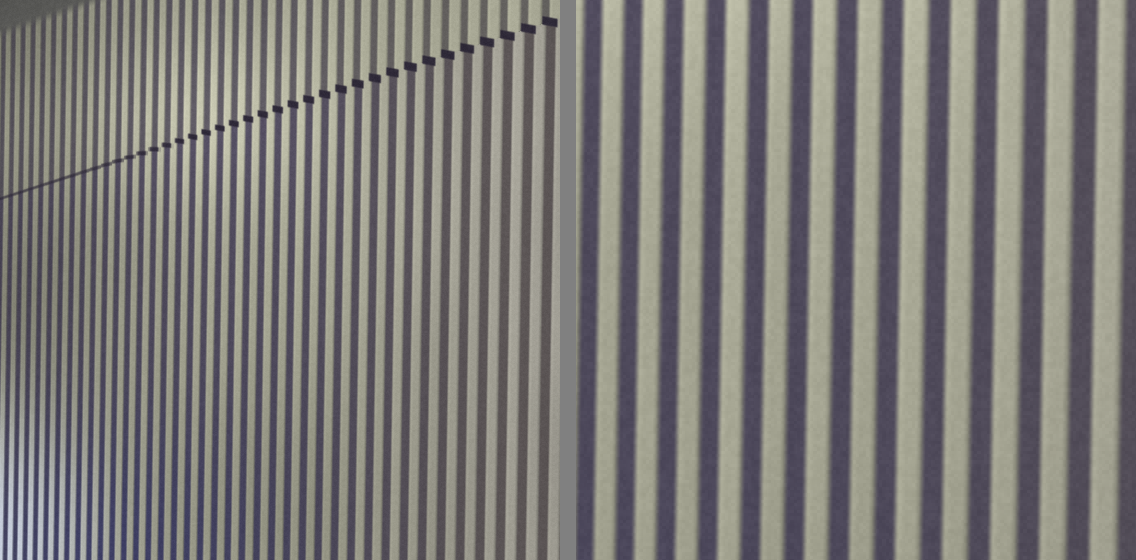
Left, the full canvas; right, a detail of the centre.
This texture is drawn by a Shadertoy shader. Its source:

```glsl
// Ribbed metal wall in perspective: upright grooves, a stepped slanted seam, soft uneven light.

#define RIB_COUNT 58.67      // rib density at the left edge
#define PERSPECTIVE 0.52     // how quickly ribs widen to the right
#define LEAN 0.016           // sideways drift of ribs with height
#define GROOVE_HALF 0.22     // half groove width, in rib periods
#define SEAM_LEFT 0.645      // seam height at the left edge
#define SEAM_SLOPE 0.322
#define SOFTNESS 0.0022      // edge blur in canvas units
#define GRAIN 0.022

const vec3 FACE_WARM   = vec3(0.66, 0.66, 0.585);
const vec3 FACE_GREY   = vec3(0.64, 0.63, 0.59);
const vec3 FACE_COOL   = vec3(0.78, 0.81, 0.87);
const vec3 GROOVE_VIOLET = vec3(0.31, 0.29, 0.36);
const vec3 GROOVE_BROWN  = vec3(0.36, 0.335, 0.335);
const vec3 GROOVE_BLUE   = vec3(0.23, 0.24, 0.42);
const vec3 GROOVE_UPPER  = vec3(0.39, 0.38, 0.37);
const vec3 SEAM_DARK   = vec3(0.17, 0.15, 0.21);
const vec3 CEILING     = vec3(0.35, 0.35, 0.34);

float hash(vec2 p) {
    vec3 q = fract(vec3(p.xyx) * 0.1031);
    q += dot(q, q.yzx + 33.33);
    return fract((q.x + q.y) * q.z);
}

float valueNoise(vec2 p) {
    vec2 i = floor(p), f = fract(p);
    f = f * f * (3.0 - 2.0 * f);
    return mix(mix(hash(i), hash(i + vec2(1, 0)), f.x),
               mix(hash(i + vec2(0, 1)), hash(i + vec2(1, 1)), f.x), f.y);
}

// Soft elliptical pool of light
float glow(vec2 p, vec2 centre, vec2 radius) {
    vec2 q = (p - centre) / radius;
    return exp(-dot(q, q));
}

// One inside |x| < halfWidth, with blurred edges
float band(float x, float halfWidth, float blur) {
    return 1.0 - smoothstep(halfWidth - blur, halfWidth + blur, abs(x));
}

void mainImage(out vec4 fragColor, in vec2 fragCoord) {
    vec2 uv = fragCoord / iResolution.xy;
    float pixel = 1.0 / iResolution.y;
    float blur = max(SOFTNESS, 0.8 * pixel);

    // Rib coordinate: grooves are centred on whole numbers
    float across = uv.x - LEAN * (uv.y - 0.5);
    float depth = 1.0 + PERSPECTIVE * across;
    float rib = RIB_COUNT * across / depth;
    float period = depth * depth / RIB_COUNT;
    float ribBlur = blur / period;

    // The upper panel slips sideways towards the right
    float seamDistance = uv.y - SEAM_LEFT - SEAM_SLOPE * uv.x;
    float upper = smoothstep(-blur, blur, seamDistance);
    float nearSide = smoothstep(0.3, 1.0, uv.x);
    float panelRib = rib + 0.25 * nearSide * step(0.0, seamDistance);
    float t = panelRib - round(panelRib);

    // Groove with a crisp right edge and a shaded left flank
    float halfWidth = GROOVE_HALF - 0.05 * nearSide * upper;
    float groove = band(t, halfWidth, ribBlur);
    float flank = smoothstep(-halfWidth - 0.16, -halfWidth, t) * step(t, 0.0);
    float lip = band(t - halfWidth - 0.09, 0.04, ribBlur);

    // Light and colour drift over the wall
    float coolPool = glow(uv, vec2(-0.02, 0.03), vec2(0.17, 0.2));
    float bluePool = glow(uv, vec2(0.2, 0.0), vec2(0.3, 0.25));
    float light = 0.97 + 0.20 * glow(uv, vec2(0.37, 0.79), vec2(0.24, 0.17));
    light -= 0.22 * glow(uv, vec2(0.0, 0.46), vec2(0.2, 0.28));
    light -= 0.10 * glow(uv, vec2(0.5, 0.1), vec2(0.35, 0.25));
    light -= 0.22 * glow(uv, vec2(0.0, 0.97), vec2(0.2, 0.16));
    light += 0.05 * glow(uv, vec2(0.85, 0.7), vec2(0.25, 0.3));
    light += 0.04 * (hash(vec2(round(panelRib + 0.5), 7.0)) - 0.5);
    light += 0.05 * (valueNoise(uv * vec2(9.0, 5.0)) - 0.5);

    vec3 face = mix(FACE_WARM, FACE_GREY, smoothstep(0.5, 1.0, uv.x) * (1.0 - upper));
    face = mix(face * light, FACE_COOL, coolPool);
    face *= 1.0 - 0.2 * flank + 0.05 * lip;

    vec3 hollow = mix(GROOVE_VIOLET, GROOVE_BROWN, smoothstep(0.45, 0.95, uv.x));
    hollow = mix(hollow, GROOVE_BLUE, 0.75 * bluePool);
    hollow = mix(hollow, GROOVE_UPPER, upper * (0.45 + 0.55 * nearSide));
    hollow *= mix(1.0, light, 0.5);
    vec3 color = mix(face, hollow, groove);

    // Seam: a thin line far away that breaks into slanted teeth nearby
    float toothPhase = rib - round(rib) + 0.05;
    float toothHeight = mix(0.0025, 0.0075, smoothstep(0.0, 0.8, uv.x));
    float split = smoothstep(0.12, 0.36, uv.x);
    float tooth = band(seamDistance + 0.5 * split * period * toothPhase, toothHeight, blur);
    tooth *= mix(1.0, band(toothPhase, 0.35, ribBlur), split);
    color = mix(color, SEAM_DARK, tooth * mix(0.65, 0.95, split));

    // Ceiling in the upper left corner
    float ceilingEdge = uv.y - 0.94 - 0.35 * uv.x;
    color = mix(color, CEILING - 0.3 * ceilingEdge, smoothstep(-0.012, 0.012, ceilingEdge));

    // Fine speckle
    color += GRAIN * (valueNoise(uv * 260.0) + hash(floor(uv * 512.0)) - 1.0);
    fragColor = vec4(clamp(color, 0.0, 1.0), 1.0);
}
```
